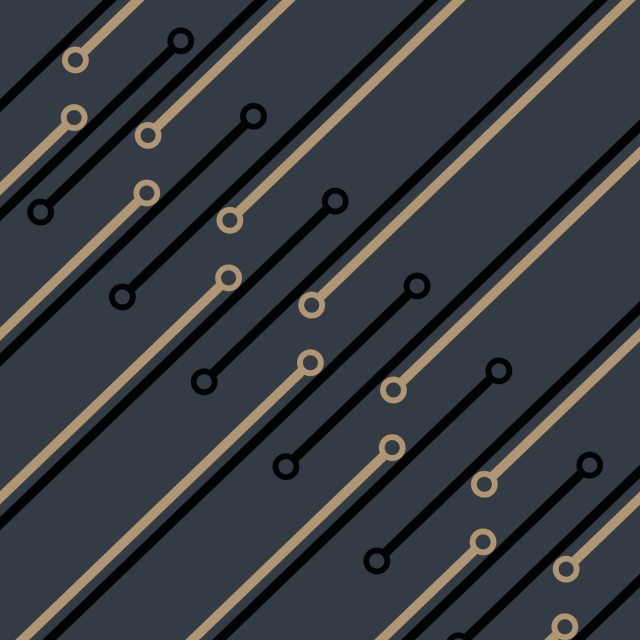
Give the GLSL for this pattern, as a three.js fragment shader.

```glsl
#define TRACE_SETS 7
#define PITCH vec2(0.1278, -0.1326)
#define FIRST_NODE vec2(0.1178, 0.9063)
#define TRACE_DIR vec2(0.7207, 0.6933)
#define LINE_HALF 0.0075
#define RING_RADIUS 0.0163
#define RING_HALF 0.0046
#define SLATE vec3(0.20, 0.23, 0.27)
#define GOLD vec3(0.69, 0.59, 0.45)
#define BLACK vec3(0.0, 0.01, 0.01)

varying vec2 vUv;

// Distance to an open ring with an endless line leaving it along dir
float traceDistance(vec2 p, vec2 node, vec2 dir) {
  vec2 q = p - node;
  float along = max(dot(q, dir), RING_RADIUS);
  float line = length(q - dir * along) - LINE_HALF;
  float ring = abs(length(q) - RING_RADIUS) - RING_HALF;
  // Keep the ring's hole clear of the line's round cap
  line = max(line, RING_RADIUS - length(q));
  return min(line, ring);
}

// Sets 1 to 4 sit slightly closer to the first one
vec2 setOrigin(float index) {
  float nudge = step(0.5, index) * step(index, 4.5) / 9.0;
  return FIRST_NODE + PITCH * (index - nudge);
}

float coverage(float dist, float pixel) {
  return 1.0 - smoothstep(-0.75 * pixel, 0.75 * pixel, dist);
}

void main() {
  float goldDist = 1.0;
  float blackDist = 1.0;

  // Each set holds a gold pair and a black pair of opposite traces
  for (int i = 0; i < TRACE_SETS; i++) {
    vec2 p = vUv - setOrigin(float(i));
    float goldUp = traceDistance(p, vec2(0.0), TRACE_DIR);
    float goldDown = traceDistance(p, vec2(-0.002, -0.0900), -TRACE_DIR);
    float blackUp = traceDistance(p, vec2(-0.1680, -0.1198), TRACE_DIR);
    float blackDown = traceDistance(p, vec2(0.1647, 0.0299), -TRACE_DIR);
    goldDist = min(goldDist, min(goldUp, goldDown));
    blackDist = min(blackDist, min(blackUp, blackDown));
  }

  float pixel = fwidth(vUv.y);
  vec3 color = mix(SLATE, BLACK, coverage(blackDist, pixel));
  color = mix(color, GOLD, coverage(goldDist, pixel));
  gl_FragColor = vec4(color, 1.0);
}
```
